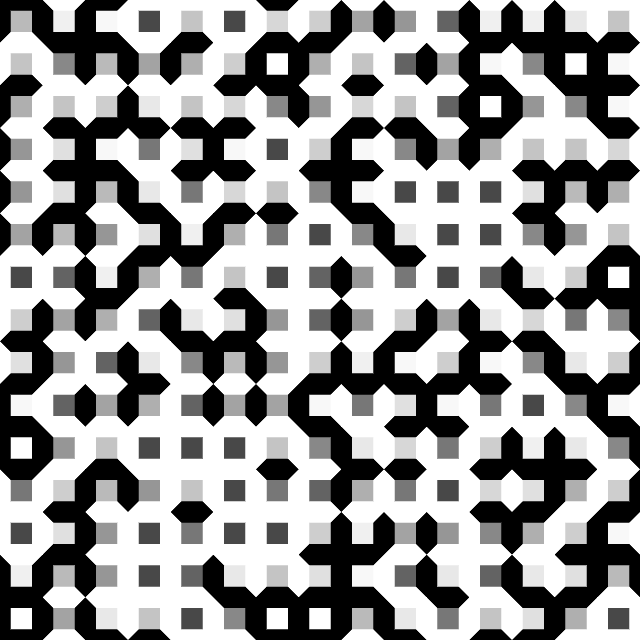
Reproduce this pattern procedurally as a Shadertoy shader.

```glsl
// Random two-colour Wang tiles, each with a centre square shaded by its tile number

// Fair coin per lattice point: 1 = black edge, 0 = white edge
float edgeInk(vec2 p) {
    uvec2 u = uvec2(p + 64.0);
    uint n = u.x * 1973u + u.y * 9277u;
    n = (n << 13) ^ n;
    n = n * (n * n * 15731u + 789221u) + 1376312u;
    n = (n ^ (n >> 15)) * 73133u;
    return float((n >> 17) & 1u);
}

void mainImage(out vec4 fragColor, in vec2 fragCoord) {
    float tiles = 15.0;
    vec2 uv = fragCoord / iResolution.y * tiles;
    float aa = 0.5 * tiles / iResolution.y;

    vec2 local = fract(uv) - 0.5;
    vec2 arm = abs(local);

    // Tile centres sit at odd points of a doubled lattice, so neighbours share edges
    vec2 centre = 2.0 * floor(uv) + 1.0;
    float right  = edgeInk(centre + vec2(1, 0));
    float top    = edgeInk(centre + vec2(0, 1));
    float left   = edgeInk(centre - vec2(1, 0));
    float bottom = edgeInk(centre - vec2(0, 1));

    // Four wedges, split along the diagonals
    float side = local.x > 0.0 ? right : left;
    float cap  = local.y > 0.0 ? top : bottom;
    float diagonal = (arm.x - arm.y) * 0.7071;
    float shade = 1.0 - mix(cap, side, smoothstep(-aa, aa, diagonal));

    // Centre square: the four edge bits give one of 16 linear greys
    float tileNumber = right + 2.0 * top + 4.0 * left + 8.0 * bottom;
    float grey = pow((tileNumber + 1.0) / 16.0, 1.0 / 2.2);
    float square = max(arm.x, arm.y) - 0.25;
    shade = mix(grey, shade, smoothstep(-aa, aa, square));

    fragColor = vec4(vec3(shade), 1.0);
}
```
